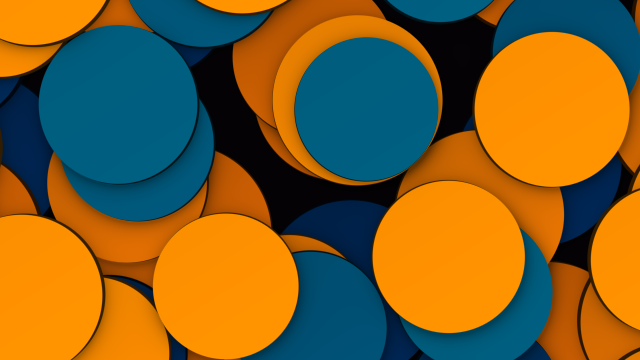
This background is drawn by a WebGL 2 fragment shader. Its source:

```glsl
#version 300 es
precision highp float;

uniform vec2 u_resolution;
out vec4 fragColor;

const vec2 CELL = vec2(0.58, 0.52);
const int LAYERS = 4;

vec3 hash3(vec3 p) {
    p = fract(p * vec3(0.1031, 0.1030, 0.0973));
    p += dot(p, p.yxz + 33.33);
    return fract((p.xxy + p.yxx) * p.zyx);
}

mat2 rotation(float angle) {
    float c = cos(angle), s = sin(angle);
    return mat2(c, s, -s, c);
}

// Coverage of a shape with signed distance d
float fill(float d) {
    float blur = max(0.75 / u_resolution.y, 0.0018);
    return 1.0 - smoothstep(-blur, blur, d);
}

// Flat face colour, fading from bright at the front to dim at the back
vec3 faceColor(bool isBlue, float deep) {
    return isBlue ? mix(vec3(0.0, 0.37, 0.50), vec3(0.0, 0.14, 0.31), deep)
                  : mix(vec3(1.0, 0.57, 0.0), vec3(0.79, 0.365, 0.01), deep);
}

// Lays one disc with its shadow and side wall over the colour below
vec3 drawDisc(vec3 below, vec2 offset, vec2 toMiddle, float radius, vec3 face, float deep) {
    float shadowDist = length(offset - vec2(0.004, -0.008)) - radius;
    below *= 1.0 - 0.3 * exp(-max(shadowDist, 0.0) / 0.018);

    // The wall shows on the side that faces the middle of the canvas
    float wall = fill(length(offset - 0.01 * toMiddle) - radius);
    vec3 color = mix(below, face * 0.2, wall);

    float slope = dot(offset, vec2(0.5, -0.8)) / radius;
    face *= 1.0 + (0.02 + 0.1 * deep) * slope;
    return mix(color, face, fill(length(offset) - radius));
}

void main() {
    vec2 p = gl_FragCoord.xy / u_resolution.y;
    vec2 middle = 0.5 * u_resolution / u_resolution.y;
    vec3 color = vec3(0.02, 0.01, 0.02);

    // Turned, staggered grids of discs, from back to front
    for (int k = 0; k < LAYERS; k++) {
        float layer = float(k);
        float lift = layer / float(LAYERS - 1);
        float blueShare = k == 2 ? 0.47 : 0.35;
        mat2 turn = rotation(0.35 + 1.27 * layer);
        vec2 q = turn * p + vec2(3.17, 5.43) * (layer + 1.0);

        for (int j = -1; j <= 1; j++) {
            float row = floor(q.y / CELL.y) + float(j);
            float stagger = 0.5 * mod(row, 2.0);
            for (int i = -1; i <= 1; i++) {
                float column = floor(q.x / CELL.x - stagger) + float(i);
                vec2 id = vec2(column, row);
                vec3 rnd = hash3(vec3(id + 40.0, layer * 7.0 + 3.0));

                vec2 jitter = (rnd.xy - 0.5) * vec2(0.32, 0.24);
                vec2 center = (id + vec2(stagger, 0.0) + 0.5 + jitter) * CELL;
                vec2 offset = (q - center) * turn;
                float radius = mix(0.199, 0.236, rnd.z) + 0.02 * (1.0 - lift);

                // Evenly spread colour choice
                float pick = fract(dot(id, vec2(0.618, 0.414)) + 0.3 * layer);
                bool isBlue = pick < blueShare;
                float deep = 1.0 - smoothstep(0.2, 0.8, lift + 0.25 * (rnd.x - 0.5));

                vec2 toMiddle = middle - (p - offset);
                color = drawDisc(color, offset, toMiddle, radius, faceColor(isBlue, deep), deep);
            }
        }
    }
    fragColor = vec4(color, 1.0);
}
```
